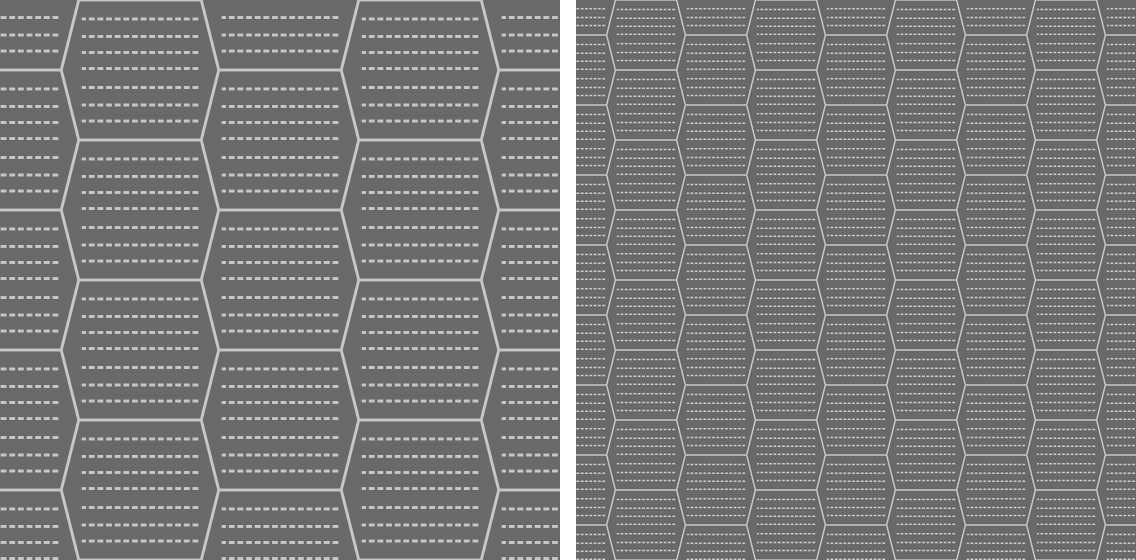
Left, the tile; right, the same tile 2 across and 2 down.
This pattern is drawn by a WebGL 1 fragment shader. Its source:

```glsl
precision highp float;

uniform vec2 u_resolution;

#define CELLS 4.0          // cells across and down, even for tiling
#define CELL 192.0         // design units per cell
#define HALF_WIDE 108.0    // hexagon half width at its waist
#define HALF_FLAT 84.0     // hexagon half width at top and bottom
#define LINE_WIDTH 4.0
#define DASH_LENGTH 8.0
#define DASH_PERIOD 11.85
#define ROW_HALF_LENGTH 80.0
#define BASE_COLOR vec3(0.41)
#define INK_COLOR vec3(0.78)

// Distance below zero is inside; the edge is one pixel wide.
float coverage(float distanceToEdge, float pixel) {
  return clamp(0.5 - distanceToEdge / pixel, 0.0, 1.0);
}

// Wraps a coordinate into -period/2 .. period/2.
float wrapCentered(float x, float period) {
  return mod(x + 0.5 * period, period) - 0.5 * period;
}

// Seven rows, in two groups with gradually tightening spacing.
float rowDistance(float depth) {
  float nearest = CELL;
  for (int i = 1; i <= 7; i++) {
    float group = floor(float(i) / 4.0);
    float k = float(i) - 4.0 * group;
    float row = 94.0 * group + k * (27.0 - k);
    nearest = min(nearest, abs(depth - row));
  }
  return nearest;
}

float dashedRows(vec2 local, float pixel) {
  float fromEnd = ROW_HALF_LENGTH - 0.5 * DASH_LENGTH - local.x;
  float dash = abs(wrapCentered(fromEnd, DASH_PERIOD)) - 0.5 * DASH_LENGTH;
  float along = max(dash, abs(local.x) - ROW_HALF_LENGTH);
  float across = rowDistance(local.y + 0.5 * CELL) - 0.5 * LINE_WIDTH;
  return coverage(along, pixel) * coverage(across, pixel);
}

void main() {
  vec2 uv = gl_FragCoord.xy / u_resolution;
  vec2 p = vec2(uv.x, 1.0 - uv.y) * CELLS * CELL;
  float pixel = CELLS * CELL / min(u_resolution.x, u_resolution.y);

  // Zigzag wall between even and odd columns
  float slope = (HALF_WIDE - HALF_FLAT) / (0.5 * CELL);
  float fromColumn = abs(wrapCentered(p.x, 2.0 * CELL));
  float fromWaist = abs(wrapCentered(p.y, CELL));
  float side = fromColumn - (HALF_WIDE - slope * fromWaist);
  float wall = abs(side) / sqrt(1.0 + slope * slope);

  // Position in the hexagon; odd columns shift by half a cell
  float odd = step(0.0, side);
  vec2 local = vec2(wrapCentered(p.x - odd * CELL, 2.0 * CELL),
                    wrapCentered(p.y - odd * 0.5 * CELL, CELL));
  float flatEdge = 0.5 * CELL - abs(local.y);

  float outline = coverage(min(wall, flatEdge) - 0.5 * LINE_WIDTH, pixel);
  float ink = max(outline, dashedRows(local, pixel));
  gl_FragColor = vec4(mix(BASE_COLOR, INK_COLOR, ink), 1.0);
}
```
